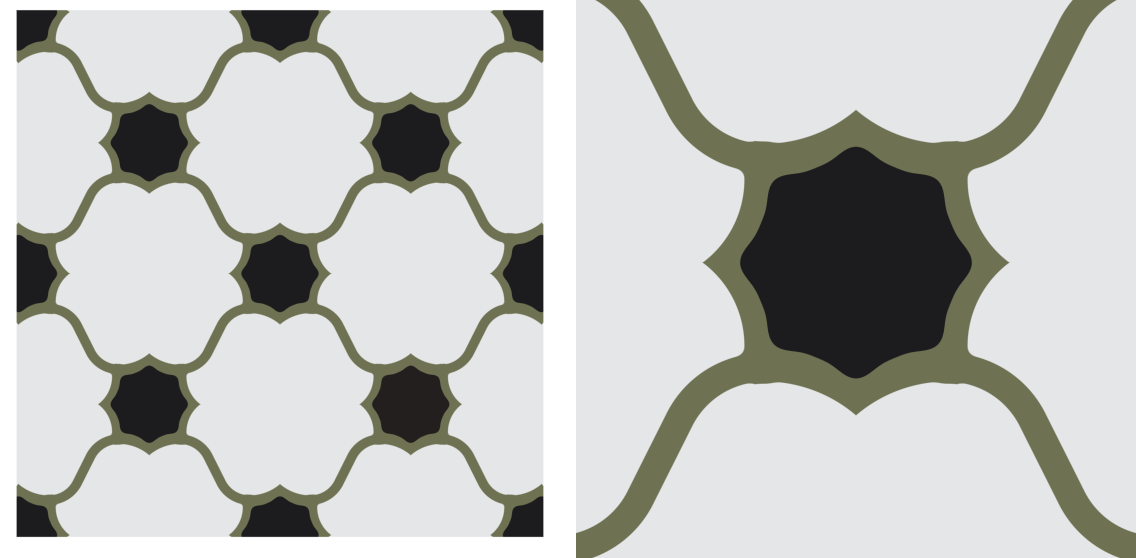
Left: the whole. Right: its middle third, enlarged.
This pattern is drawn by a Shadertoy shader. Its source:

```glsl
// Ogee tile lattice: dark eight-pointed stars in olive surrounds, joined by
// S-shaped bands around pale lobed tiles, on a square panel with a white margin.
// Each point is folded to one quadrant of its nearest star, then arcs are measured.

const float SPACING = 0.2343;        // half a repeat, in canvas heights
const float PANEL_HALF = 0.472;      // half the panel side, in canvas heights
const vec2 PANEL_CENTER = vec2(0.0, 0.0098);

const vec3 MARGIN = vec3(1.0);
const vec3 TILE = vec3(0.894, 0.902, 0.906);
const vec3 OLIVE = vec3(0.431, 0.443, 0.322);
const vec3 INK = vec3(0.110, 0.110, 0.118);
const vec3 WARM_INK = vec3(0.137, 0.122, 0.122);
const vec2 WARM_STAR = vec2(1.0, -1.0);

// Nearest point of the diagonal lattice (integer pairs with an even sum)
vec2 nearestStar(vec2 p) {
    vec2 k = floor(0.5 * vec2(p.x + p.y, p.x - p.y) + 0.5);
    return vec2(k.x + k.y, k.x - k.y);
}

float segmentDistance(vec2 p, vec2 a, vec2 b) {
    vec2 ab = b - a;
    return length(p - a - ab * clamp(dot(p - a, ab) / dot(ab, ab), 0.0, 1.0));
}

// Arc that starts straight below its center and sweeps counterclockwise
float arcDistance(vec2 p, vec2 center, float radius, float sweep) {
    vec2 d = p - center;
    float angle = clamp(atan(d.x, -d.y), 0.0, sweep);
    return length(d - radius * vec2(sin(angle), -cos(angle)));
}

float smoothUnion(float a, float b, float k) {
    float h = max(k - abs(a - b), 0.0) / k;
    return min(a, b) - 0.25 * k * h * h;
}

// Half of an S-band: an arc running into a steep straight middle
float bandDistance(vec2 q, float halfWidth) {
    const vec2 center = vec2(0.234, 0.509);
    const float radius = 0.2418;
    const float sweep = 1.107;
    vec2 bend = center + radius * vec2(sin(sweep), -cos(sweep));
    vec2 beyondMiddle = vec2(0.5) + 0.05 * vec2(cos(sweep), sin(sweep));
    float d = min(arcDistance(q, center, radius, sweep),
                  segmentDistance(q, bend, beyondMiddle));
    return d - halfWidth;
}

// Olive surround: a disc scooped by the lobes of the adjoining tiles
float surroundDistance(vec2 q) {
    float upperLobe = 0.360 - length(q - vec2(0.234, 0.663));
    float sideLobe = 0.2645 - length(q - vec2(0.549, 0.212));
    return max(max(upperLobe, sideLobe), length(q) - 0.397);
}

// Dark star with eight soft points
float coreDistance(vec2 q) {
    float angle = atan(q.y, q.x);
    float rim = 0.276 + 0.0165 * cos(8.0 * angle) + 0.0028 * cos(16.0 * angle);
    return length(q) - rim;
}

float coverage(float d, float edge) {
    return 1.0 - smoothstep(-edge, edge, d);
}

void mainImage(out vec4 fragColor, in vec2 fragCoord) {
    vec2 p = (fragCoord - 0.5 * iResolution.xy) / iResolution.y - PANEL_CENTER;
    float pixel = 1.0 / iResolution.y;

    // Fold into the first quadrant around the nearest star
    vec2 cell = p / SPACING;
    vec2 star = nearestStar(cell);
    vec2 q = abs(cell - star);
    float edge = 0.8 * pixel / SPACING;

    // Tile, olive outline, dark star
    float olive = smoothUnion(surroundDistance(q), bandDistance(q, 0.0365), 0.022);
    vec3 ink = distance(star, WARM_STAR) < 0.5 ? WARM_INK : INK;
    vec3 color = mix(TILE, OLIVE, coverage(olive, edge));
    color = mix(color, ink, coverage(coreDistance(q), edge));

    // Crop to the panel
    float panel = max(abs(p.x), abs(p.y)) - PANEL_HALF;
    color = mix(MARGIN, color, coverage(panel, 0.8 * pixel));
    fragColor = vec4(color, 1.0);
}
```
